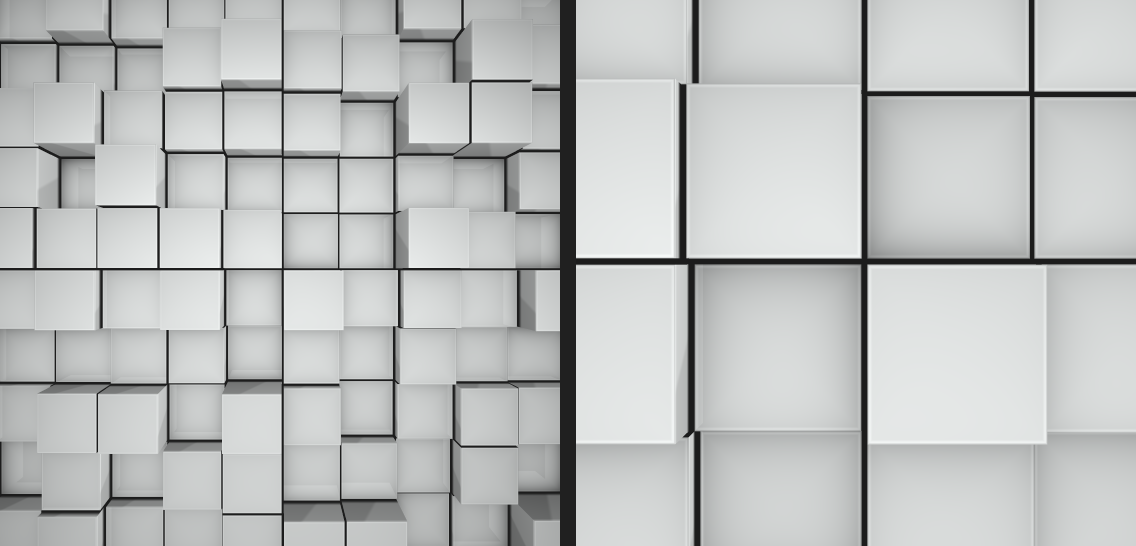
Left: the whole. Right: its middle third, enlarged.
Give the GLSL for this background, as a Shadertoy shader.

```glsl
// A wall of pale glossy blocks pushed out to random heights, seen head on in
// perspective. Each view ray is tested exactly against the few boxes it can
// meet; faces get contact shade, a light rim and a faint mirrored neighbour.

const vec2  VANISH    = vec2(0.505, 0.507); // centre of perspective, 0..1
const float CELL      = 0.1013;  // block pitch at the back, in canvas heights
const float RAISE     = 0.125;   // largest push towards the viewer
const float FLOOR     = 1.06;    // depth at the bottom of the gaps
const float GAP       = 0.017;   // half the slot between blocks, in cells
const float RIM       = 0.028;   // width of the bevel highlight, in cells
const float SEED      = 37.0;
const float FACE      = 0.885;   // brightness of a face at the centre
const float VIGNETTE  = 0.0046;  // darkening with squared distance in cells
const float SIDE_RIGHT = 0.76, SIDE_LEFT = 0.57;
const float SIDE_DOWN  = 0.60, SIDE_UP   = 0.53;
const float GAP_DARK  = 0.11;
const vec3  TINT      = vec3(0.988, 1.0, 0.997);
const int   AA        = 3;       // samples per axis

float hash(vec2 p) {
    vec3 q = fract(vec3(p.xyx + SEED) * 0.1031);
    q += dot(q, q.yzx + 33.33);
    return fract((q.x + q.y) * q.z);
}

// Depth of a block's front face; 1.0 is the back level.
float topDepth(vec2 cell) {
    return 1.0 - RAISE * hash(cell);
}

float vignette(vec2 p) {
    return VIGNETTE * dot(p, p);
}

// Brightness of a front face at lateral position q, seen along ray p.
float shadeFace(vec2 p, vec2 q, vec2 cell, float depth) {
    vec2 f = q - cell - 0.5;
    float border = 0.5 - GAP - max(abs(f.x), abs(f.y));
    float raised = (1.0 - depth) / RAISE;
    float light = FACE - vignette(p) + 0.035 * (raised - 0.5);

    // Broad sheen, brighter below and towards the centre
    light -= 0.07 * f.y + 0.05 * dot(f, p) / (1.0 + length(p));

    // Soft shade from taller neighbours
    for (int i = 0; i < 4; i++) {
        float s = i < 2 ? 1.0 : -1.0;
        vec2 n = (i & 1) == 0 ? vec2(s, 0.0) : vec2(0.0, s);
        float rise = max(depth - topDepth(cell + n), 0.0);
        light -= 2.2 * rise * exp(-6.0 * (0.5 - dot(f, n)));
    }
    light -= 0.09 * (1.0 - raised) * exp(-8.0 * border);

    // Mirror image of the outer neighbour's wall
    vec2 reach = (0.5 - f * sign(p)) / abs(p);
    vec2 outward = reach.x < reach.y ? vec2(sign(p.x), 0.0) : vec2(0.0, sign(p.y));
    float rise = depth - topDepth(cell + outward);
    float t = min(reach.x, reach.y);
    light += 0.04 * smoothstep(0.0, 0.003, rise - t);

    // Bevel: thin light line with a darker outer edge
    light += 0.06 * smoothstep(RIM, 0.4 * RIM, border);
    light -= 0.16 * smoothstep(0.4 * RIM, 0.0, border);
    return light;
}

// Brightness of the wall facing the centre; axis picks x or y walls.
float shadeSide(vec2 p, vec2 q, vec2 cell, float depth, bool xWall) {
    vec2 inward = xWall ? vec2(-sign(p.x), 0.0) : vec2(0.0, -sign(p.y));
    float base = xWall ? (p.x < 0.0 ? SIDE_RIGHT : SIDE_LEFT)
                       : (p.y > 0.0 ? SIDE_DOWN : SIDE_UP);
    float below = depth - topDepth(cell);
    float along = xWall ? q.y - cell.y : q.x - cell.x;
    float light = base - 0.6 * vignette(p) - 0.7 * below;

    // Slanted reflection and lit front edge
    light += 0.07 * smoothstep(-0.04, 0.04, along - 0.3 - 4.0 * below);
    light += 0.13 * smoothstep(0.006, 0.001, below);

    // Dark contact with the block in front
    float open = topDepth(cell + inward) - depth;
    return mix(GAP_DARK, light, smoothstep(-0.003, 0.012, open));
}

// A ray crosses lateral position p * d at depth d.
float wall(vec2 p) {
    vec2 dir = vec2(p.x < 0.0 ? -1.0 : 1.0, p.y < 0.0 ? -1.0 : 1.0);
    p = dir * max(abs(p), 1e-4);
    vec2 first = floor(p * (1.0 - RAISE));
    vec2 hitCell = first;
    vec2 hitEntry = vec2(0.0);
    float hitDepth = FLOOR;

    // Nearest of the four boxes within reach
    for (int i = 0; i < 4; i++) {
        vec2 cell = first + dir * vec2(i & 1, i >> 1);
        vec2 a = (cell + GAP) / p, b = (cell + 1.0 - GAP) / p;
        vec2 enter = min(a, b), leave = max(a, b);
        float d = max(max(enter.x, enter.y), topDepth(cell));
        if (d < min(leave.x, leave.y) && d < hitDepth) {
            hitDepth = d;
            hitCell = cell;
            hitEntry = enter;
        }
    }
    if (hitDepth >= FLOOR) return GAP_DARK;
    vec2 q = p * hitDepth;
    if (max(hitEntry.x, hitEntry.y) < hitDepth) return shadeFace(p, q, hitCell, hitDepth);
    return shadeSide(p, q, hitCell, hitDepth, hitEntry.x > hitEntry.y);
}

void mainImage(out vec4 fragColor, in vec2 fragCoord) {
    float sum = 0.0;
    for (int i = 0; i < AA * AA; i++) {
        vec2 jitter = (vec2(i % AA, i / AA) + 0.5) / float(AA) - 0.5;
        vec2 p = (fragCoord + jitter - VANISH * iResolution.xy) / (CELL * iResolution.y);
        sum += clamp(wall(p), 0.0, 1.0);
    }
    fragColor = vec4(TINT * sum / float(AA * AA), 1.0);
}
```
